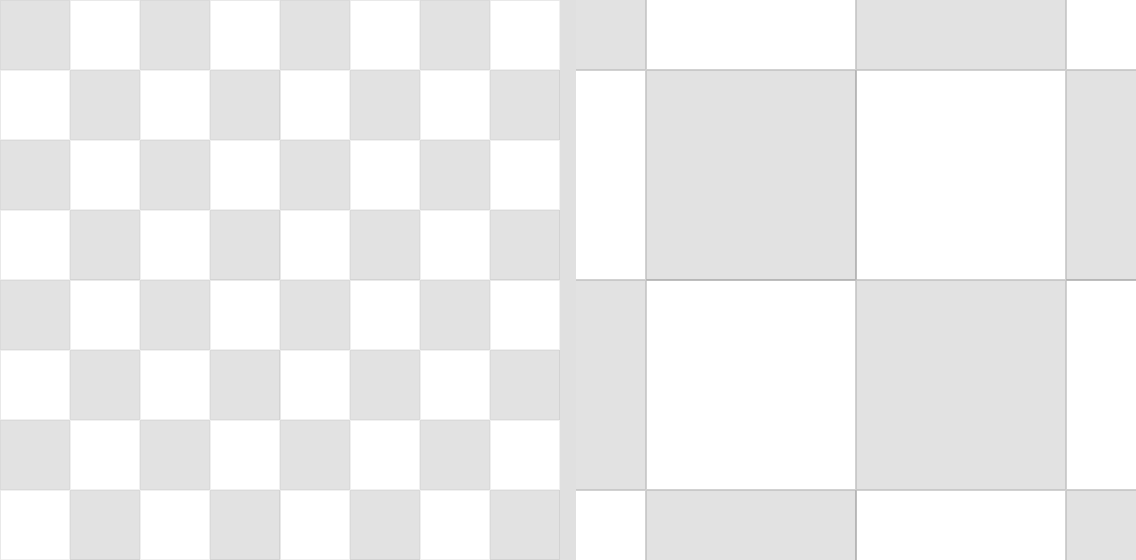
Left: the whole. Right: its middle third, enlarged.
Write a WebGL 1 fragment shader that draws this pattern.

```glsl
precision highp float;

uniform vec2 u_resolution;

// Antialiased square wave: +1 in even cells, -1 in odd cells
vec2 squareWave(vec2 p, vec2 pixel) {
  vec2 ramp = abs(fract(p * 0.5 - 0.25) - 0.5) - 0.25;
  return clamp(ramp * 4.0 / pixel, -1.0, 1.0);
}

// Exact pixel coverage of the hairlines centered on the cell borders
vec2 hairlines(vec2 p, vec2 pixel, float width) {
  vec2 offset = fract(p + 0.5) - 0.5;
  vec2 high = min(offset + 0.5 * pixel, vec2(0.5 * width));
  vec2 low = max(offset - 0.5 * pixel, vec2(-0.5 * width));
  return clamp((high - low) / pixel, 0.0, 1.0);
}

void main() {
  // Eight cells each way, with the lower left one white
  vec2 p = 8.0 * gl_FragCoord.xy / u_resolution;
  vec2 pixel = 8.0 / u_resolution;
  vec2 wave = squareWave(p, pixel);
  float shade = mix(0.887, 1.0, 0.5 + 0.5 * wave.x * wave.y);

  // Every fourth border is a seam, darker left of and above white cells
  vec2 border = floor(p + 0.5);
  vec2 seam = 1.0 - step(0.5, mod(border, 4.0));
  vec2 whiteNext = 1.0 - mod(border + floor(p.yx) + vec2(0.0, 1.0), 2.0);
  vec2 ink = mix(vec2(0.75), vec2(0.65), seam * whiteNext);

  vec2 lined = mix(vec2(shade), ink, hairlines(p, pixel, 1.0 / 144.0));
  gl_FragColor = vec4(vec3(min(lined.x, lined.y)), 1.0);
}
```
